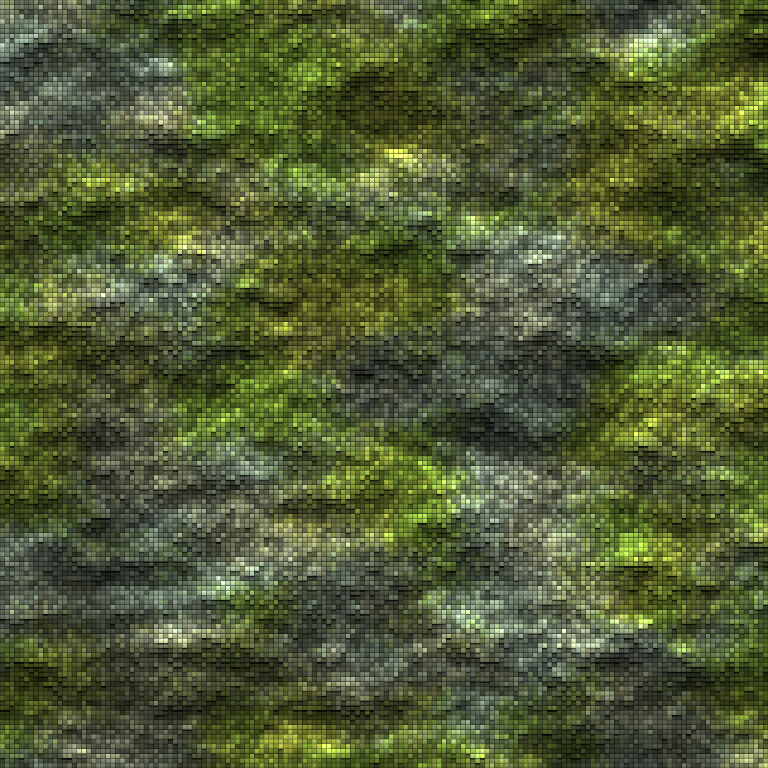
Give the GLSL for this texture, as a Shadertoy shader.

```glsl
// Mossy rock relief built from tiny raised square tiles, lit from above.

float hash(vec2 p) {
    return fract(sin(dot(p, vec2(127.1, 311.7))) * 43758.5453);
}

float noise(vec2 p) {
    vec2 i = floor(p), f = fract(p);
    f = f * f * (3.0 - 2.0 * f);
    return mix(mix(hash(i), hash(i + vec2(1, 0)), f.x),
               mix(hash(i + vec2(0, 1)), hash(i + vec2(1, 1)), f.x), f.y);
}

float fbm(vec2 p) {
    float sum = 0.0, amplitude = 0.5;
    for (int i = 0; i < 6; i++) {
        sum += amplitude * noise(p);
        p = mat2(0.8, 0.6, -0.6, 0.8) * p * 2.0 + 7.3;
        amplitude *= 0.5;
    }
    return sum;
}

// Rock height, stretched sideways
float rockHeight(vec2 uv) {
    return fbm(uv * vec2(8.0, 12.0) + 3.0);
}

void mainImage(out vec4 fragColor, in vec2 fragCoord) {
    float tiles = 160.0;
    vec2 grid = fragCoord / iResolution.y * tiles;
    vec2 cell = floor(grid);
    vec2 local = fract(grid) - 0.5;
    vec2 uv = (cell + 0.5) / tiles;
    float pixel = tiles / iResolution.y;

    // Broad light on the slopes, with a random tone for each tile
    float height = rockHeight(uv);
    float slope = height - rockHeight(uv + vec2(-0.003, 0.012));
    float grain = hash(cell + 19.0);
    float light = 0.39 * exp(slope * 4.2 + (height - 0.49) * 1.3 + (grain - 0.5) * 0.6);

    // Grey stone, green moss and olive lichen
    float moss = smoothstep(0.3, 0.64, fbm(uv * vec2(6.0, 8.0) + 41.0) + 0.12 * (hash(cell + 53.0) - 0.5));
    float lichen = smoothstep(0.3, 0.7, fbm(uv * vec2(10.0, 13.0) + 83.0) + 0.2 * (hash(cell + 71.0) - 0.5));
    vec3 stone = mix(vec3(0.87, 1.0, 0.87), vec3(0.98, 1.0, 0.78), lichen);
    vec3 green = mix(vec3(0.78, 1.0, 0.34), vec3(0.94, 1.0, 0.36), lichen);
    vec3 color = light * mix(stone, green, moss);

    // Dark joints and a soft bevel
    float edge = 0.5 - max(abs(local.x), abs(local.y));
    float face = smoothstep(0.08 - 0.5 * pixel, 0.08 + 0.5 * pixel, edge);
    color *= mix(0.53, 1.0, face) * (1.0 + 0.25 * local.y);

    // Shadow cast by a taller tile above
    float above = rockHeight(uv + vec2(0.0, 1.0 / tiles)) + 0.05 * hash(cell + vec2(19.0, 20.0));
    float drop = above - height - 0.05 * grain;
    float reach = smoothstep(0.2 - 0.5 * pixel, 0.2 + 0.5 * pixel, local.y);
    color *= 1.0 - 0.75 * smoothstep(0.015, 0.075, drop) * reach;

    fragColor = vec4(clamp(color, 0.0, 1.0), 1.0);
}
```
